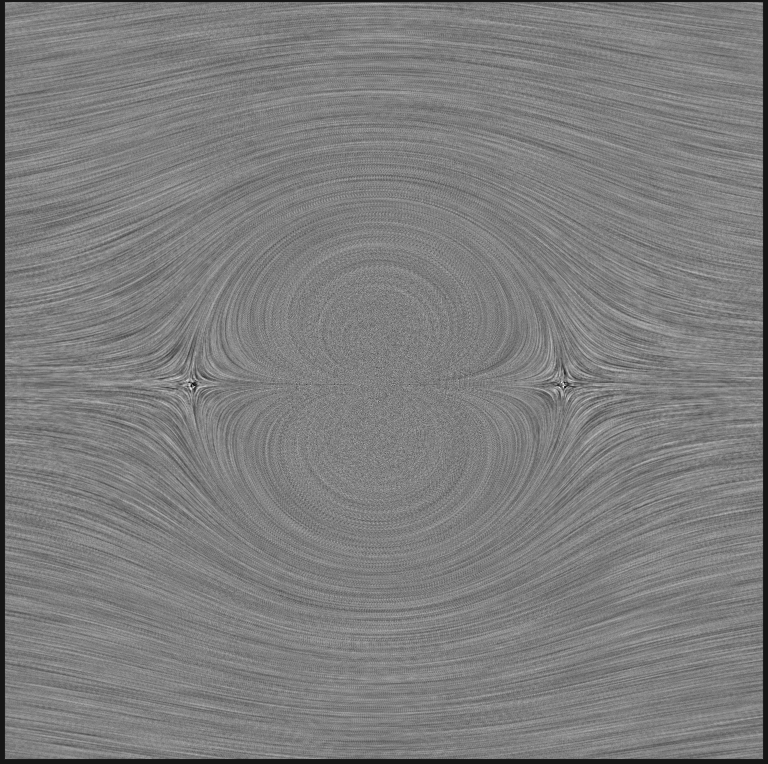
Write a Shadertoy shader that draws this background.

```glsl
// Grey streaks of noise smeared along the flow past a cylinder, in a thin dark frame.

const float GRID = 512.0;                    // noise cells across the canvas width
const vec2 CENTER = vec2(0.4916, 0.4941);    // cylinder centre, in canvas widths
const float RADIUS = 0.2416;                 // distance from centre to stagnation points
const int STEPS = 23;                        // samples taken each way along the flow
const vec3 FRAME_COLOR = vec3(0.085);

// Integer hash of a noise cell, from 0 to 1
float cellNoise(vec2 p) {
    ivec2 cell = ivec2(floor(p * GRID));
    uint h = uint(cell.x) * 1597334673u ^ uint(cell.y) * 3812015801u;
    h = (h ^ (h >> 16)) * 2146121005u;
    h = (h ^ (h >> 15)) * 2221713035u;
    h ^= h >> 16;
    return float(h >> 8) / 16777216.0;
}

// Uniform stream plus a doublet: 1 - R^2 / z^2, conjugated
vec2 flowVelocity(vec2 p, vec2 center, float radius) {
    vec2 d = p - center;
    float r2 = max(dot(d, d), 1e-6);
    vec2 doublet = vec2(d.x * d.x - d.y * d.y, 2.0 * d.x * d.y) / (r2 * r2);
    return vec2(1.0, 0.0) - radius * radius * doublet;
}

// Sum of noise met while walking with the flow (stride > 0) or against it
float walkFlow(vec2 p, float stride) {
    float sum = 0.0;
    for (int i = 0; i < STEPS; i++) {
        p += stride * flowVelocity(p, CENTER, RADIUS);
        p = clamp(p, -500.0, 500.0);
        sum += cellNoise(p);
    }
    return sum;
}

// Coverage of the area inside the frame, with soft edges
float insideFrame(vec2 p, vec2 low, vec2 high, float soft) {
    vec2 gap = min(p - low, high - p);
    return smoothstep(-soft, soft, min(gap.x, gap.y));
}

void mainImage(out vec4 fragColor, in vec2 fragCoord) {
    vec2 p = fragCoord / iResolution.x;
    float top = iResolution.y / iResolution.x;

    // Line integral convolution; the stride follows the local speed
    float stride = 1.0 / GRID;
    float sum = cellNoise(p) + walkFlow(p, stride) + walkFlow(p, -stride);
    float grey = sum / float(2 * STEPS + 1);

    // Frame
    vec2 low = vec2(0.0065);
    vec2 high = vec2(0.9935, top - 0.0027);
    float inside = insideFrame(p, low, high, 0.7 / iResolution.x);
    fragColor = vec4(mix(FRAME_COLOR, vec3(grey), inside), 1.0);
}
```
